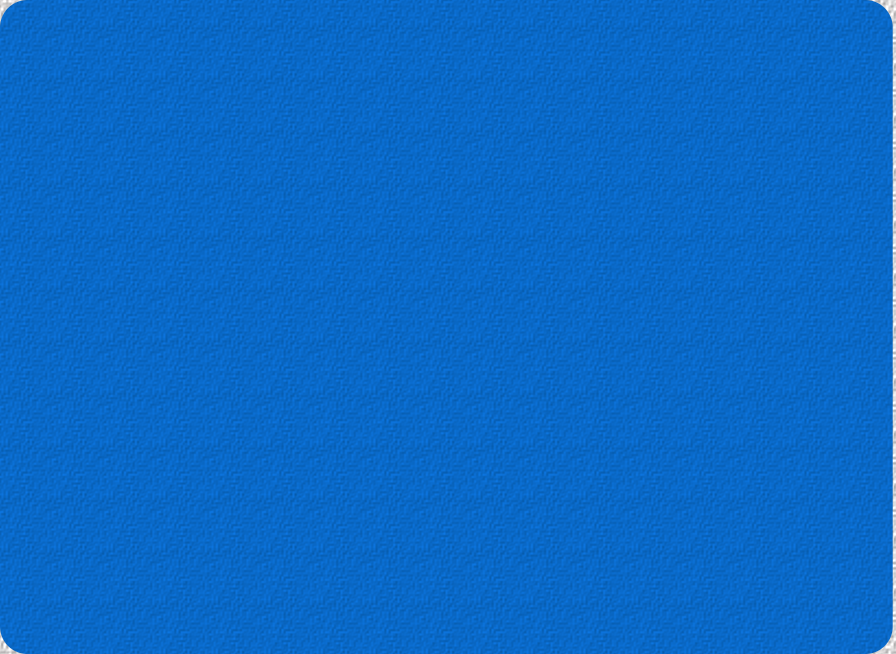
Write a WebGL 2 fragment shader that draws this texture.

```glsl
#version 300 es
precision highp float;

uniform vec2 u_resolution;
out vec4 fragColor;

float hash(vec2 cell) {
  vec3 p = fract(cell.xyx * vec3(0.1031, 0.1030, 0.0973));
  p += dot(p, p.yzx + 33.33);
  return fract((p.x + p.y) * p.z);
}

// Value noise that repeats after a whole number of cells
float tiledNoise(vec2 p, float period) {
  vec2 cell = floor(p);
  vec2 t = fract(p);
  t = t * t * (3.0 - 2.0 * t);
  vec2 near = mod(cell, period);
  vec2 far = mod(cell + 1.0, period);
  return mix(mix(hash(near), hash(vec2(far.x, near.y)), t.x),
             mix(hash(vec2(near.x, far.y)), hash(far), t.x), t.y);
}

// Relief lit across the diagonal, giving short slanted grains
float embossedGrain(vec2 p, float period) {
  return tiledNoise(p, period) - tiledNoise(p + vec2(0.8, -0.8), period);
}

float roundedBox(vec2 p, vec2 halfSize, float radius) {
  vec2 q = abs(p) - halfSize + radius;
  return length(max(q, 0.0)) + min(max(q.x, q.y), 0.0) - radius;
}

void main() {
  vec2 uv = gl_FragCoord.xy / u_resolution.y;
  float aspect = u_resolution.x / u_resolution.y;
  vec2 tile = uv / 0.0803;

  // Blue pebbled sheet: fine grain over soft repeating blotches
  float grain = 2.2 * embossedGrain(tile * 24.0, 24.0);
  float blotch = 0.6 * (tiledNoise(tile * 6.0 + 0.37, 6.0) - 0.5);
  vec3 sheet = vec3(0.037, 0.41, 0.78) + vec3(0.006, 0.026, 0.052) * (grain + blotch);

  // Pale speckled backing, seen at the corners and along the right edge
  vec3 backing = vec3(0.86, 0.85, 0.85) + 0.25 * embossedGrain(tile * 20.0 + 7.3, 20.0);

  // Rounded outline with a slightly darker rim
  vec2 halfSize = 0.5 * vec2(aspect - 0.005, 1.0);
  float edge = roundedBox(uv - halfSize, halfSize, 0.042);
  float coverage = clamp(0.5 - edge * u_resolution.y, 0.0, 1.0);

  fragColor = vec4(mix(backing, sheet, coverage), 1.0);
}
```
